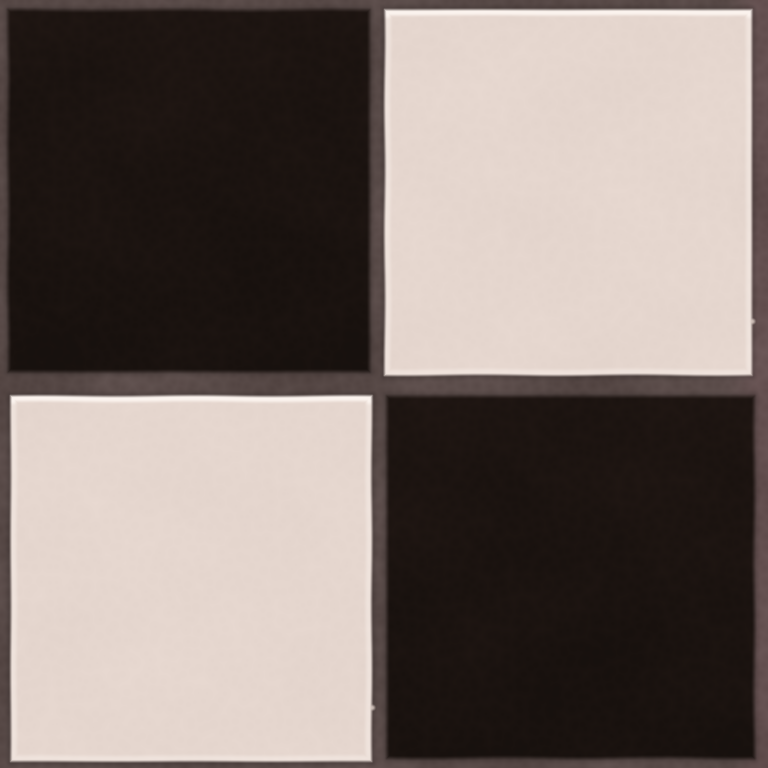
This pattern is drawn by a Shadertoy shader. Its source:

```glsl
// Two by two checkerboard of glazed ceramic tiles, dark and cream, in taupe grout.
// Each tile is a slightly uneven box distance with soft edges and a bright rim;
// layered sines and cellular noise give the faint mottling of glaze and grout.

const vec2 TILE_COUNT = vec2(2.0);
const vec2 PITCH = vec2(0.494, 0.503);
const vec2 GRID_ORIGIN = vec2(0.0005, -0.004);

const vec3 CREAM = vec3(0.898, 0.839, 0.808);
const vec3 CREAM_RIM = vec3(0.99, 0.96, 0.94);
const vec3 BLACK = vec3(0.092, 0.066, 0.054);
const vec3 BLACK_WARM = vec3(0.135, 0.095, 0.080);
const vec3 GROUT = vec3(0.345, 0.290, 0.280);
const vec3 GROUT_ROSE = vec3(0.390, 0.310, 0.310);

vec2 hash2(vec2 p) {
    vec2 q = vec2(dot(p, vec2(127.1, 311.7)), dot(p, vec2(269.5, 183.3)));
    return fract(sin(q) * 43758.5);
}

// Distance to the nearest scattered point, about 0 to 1
float cellular(vec2 p) {
    vec2 base = floor(p);
    float nearest = 2.0;
    for (int y = -1; y <= 1; y++) {
        for (int x = -1; x <= 1; x++) {
            vec2 cell = base + vec2(x, y);
            nearest = min(nearest, length(cell + hash2(cell) - p));
        }
    }
    return nearest;
}

// Smooth cloudy variation, about -1 to 1
float layeredSines(vec2 p) {
    float sum = 0.0;
    float weight = 0.5;
    for (int i = 0; i < 4; i++) {
        sum += weight * sin(p.x + 1.3 * sin(p.y)) * cos(p.y + 0.7);
        p = mat2(1.5, 1.1, -1.1, 1.5) * p + 2.3;
        weight *= 0.55;
    }
    return sum;
}

float boxDistance(vec2 p, vec2 halfSize) {
    vec2 d = abs(p) - halfSize;
    return length(max(d, 0.0)) + min(max(d.x, d.y), 0.0);
}

// Fades from 1 inside to 0 outside, never narrower than a pixel
float coverage(float dist, float blur, float pixel) {
    float width = max(blur, pixel);
    return 1.0 - smoothstep(-width, width, dist);
}

vec3 darkGlaze(vec2 p, float mottle, float grain) {
    float warmth = 0.32 + 0.9 * p.y + 0.25 * mottle + 0.35 * (grain - 0.45);
    return mix(BLACK, BLACK_WARM, clamp(warmth, 0.0, 1.0));
}

vec3 creamGlaze(vec2 p, vec2 halfSize, float dist, float mottle, float grain) {
    vec3 color = CREAM + 0.007 * mottle + 0.010 * (grain - 0.45);
    float rim = smoothstep(-0.011, -0.004, dist);
    float top = smoothstep(-0.014, -0.006, p.y - halfSize.y);
    return mix(color, CREAM_RIM, rim * mix(0.4, 0.95, top));
}

vec3 groutColor(vec2 uv, float mottle, float grain) {
    float rose = smoothstep(0.94, 1.0, uv.x) + 0.25 * mottle;
    vec3 color = mix(GROUT, GROUT_ROSE, clamp(rose, 0.0, 1.0));
    return color + 0.03 * mottle + 0.03 * (grain - 0.45);
}

void mainImage(out vec4 fragColor, in vec2 fragCoord) {
    vec2 uv = fragCoord / iResolution.xy;
    float pixel = 1.0 / min(iResolution.x, iResolution.y);

    // Tile layout, with a small lean and size difference between tiles
    vec2 grid = (uv - GRID_ORIGIN) / PITCH;
    vec2 cell = clamp(floor(grid), vec2(0.0), TILE_COUNT - 1.0);
    bool isCream = mod(cell.x + cell.y, 2.0) < 0.5;
    vec2 p = (grid - cell - 0.5) * PITCH;
    p.x -= mix(0.0015, -0.0015, cell.y);
    p.y -= isCream ? -0.001 : 0.001;
    vec2 halfSize = vec2(mix(0.235, 0.239, cell.x), isCream ? 0.238 : 0.2355);
    float wobble = 0.0007 * sin(uv.x * 31.0 + cell.y) * sin(uv.y * 37.0 + cell.x);
    float dist = boxDistance(p, halfSize) + wobble;

    // Surfaces
    float mottle = layeredSines(uv * 17.0);
    float grain = cellular(uv * 72.0);
    vec3 color = groutColor(uv, mottle, grain);
    vec3 glaze = isCream ? creamGlaze(p, halfSize, dist, mottle, grain)
                         : darkGlaze(p, mottle, grain);

    // Shaded joint beside each tile, then the tile itself
    color *= 1.0 - 0.14 * (1.0 - smoothstep(0.0, 0.009, dist));
    color = mix(color, glaze, coverage(dist, isCream ? 0.0028 : 0.0042, pixel));

    // Pale fleck of glaze on the right edge of cream tiles
    float fleck = length(p - vec2(halfSize.x + 0.001, -0.168)) - 0.003;
    color = mix(color, CREAM, isCream ? 0.75 * coverage(fleck, 0.0025, pixel) : 0.0);

    fragColor = vec4(color, 1.0);
}
```
